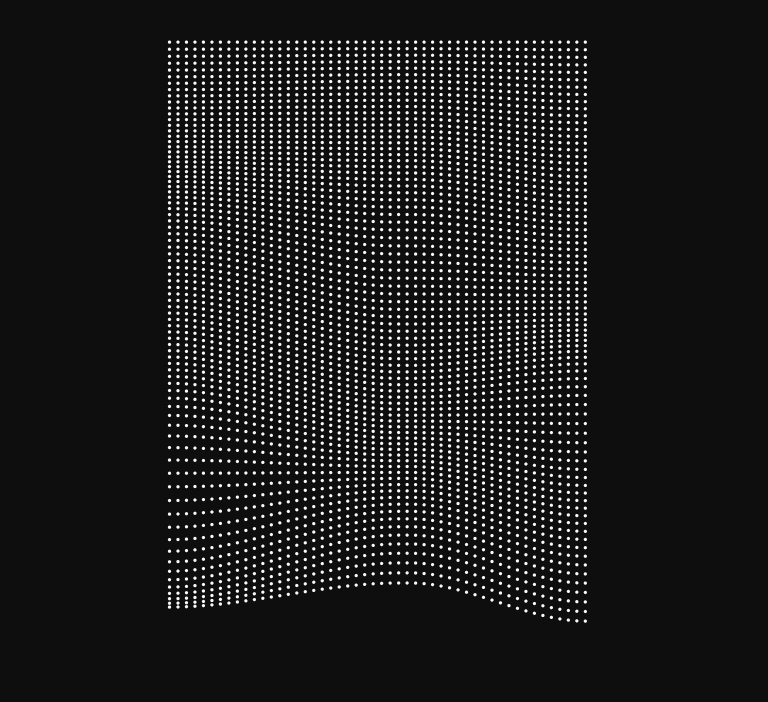
This pattern is drawn by a Shadertoy shader. Its source:

```glsl
const int COLUMNS = 50;
const int ROWS = 80;

float bump(float row, float center, float width) {
    float t = (row - center) / width;
    return exp(-t * t);
}

// Gap below a row, in percent of the canvas height; u runs across the sheet
float rowGap(float row, float u) {
    float left = 0.886 + 0.13 * bump(row, 0.0, 6.0) - 0.2 * bump(row, 22.0, 10.0)
               + 0.114 * bump(row, 34.0, 8.0) + 1.07 * bump(row, 66.5, 7.0)
               - 0.43 * bump(row, 80.0, 5.0);
    float middle = 0.93 - 0.114 * bump(row, 18.0, 8.0) + 0.229 * bump(row, 32.0, 10.0)
                 - 0.129 * bump(row, 60.0, 9.0) + 0.514 * bump(row, 79.0, 7.0);
    float right = 0.943 + 0.143 * bump(row, 0.0, 10.0) - 0.229 * bump(row, 44.0, 5.0)
                + 0.429 * bump(row, 56.0, 6.0) + 0.429 * bump(row, 79.0, 11.0);
    float gap = mix(left, middle, smoothstep(0.0, 0.55, u));
    return mix(gap, right, smoothstep(0.58, 1.0, u));
}

void mainImage(out vec4 fragColor, in vec2 fragCoord) {
    // Percent of the canvas height, centered horizontally on the sheet
    float pixel = 100.0 / iResolution.y;
    vec2 p = fragCoord * pixel;
    float sheetLeft = 0.2207 * iResolution.x * pixel;
    float pitch = 0.01105 * iResolution.x * pixel;

    // Nearest column
    float lastColumn = float(COLUMNS - 1);
    float column = clamp(round((p.x - sheetLeft) / pitch), 0.0, lastColumn);
    float dx = p.x - sheetLeft - column * pitch;

    // Nearest dot while walking down the column
    float dotY = 94.0;
    float dy = 1e3;
    for (int row = 0; row < ROWS; row++) {
        dy = min(dy, abs(p.y - dotY));
        if (dotY < p.y) break;
        dotY -= rowGap(float(row) + 0.5, column / lastColumn);
    }

    // Antialiased dot over the dark ground
    float coverage = clamp((0.229 - length(vec2(dx, dy))) / pixel + 0.5, 0.0, 1.0);
    fragColor = vec4(mix(vec3(0.055), vec3(0.98), coverage), 1.0);
}
```
